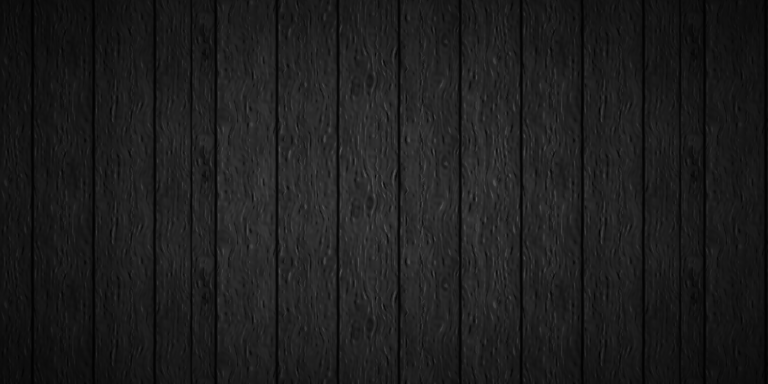
Reproduce this texture procedurally as a Shadertoy shader.

```glsl
// Dark charcoal wooden planks standing upright under a soft central light.
// A tile of eight planks repeats across and down; its grain is wrapped
// value noise, bent around knots, with dark grooves and pale split fibres.

const float PLANK_WIDTH = 0.1591;  // in canvas heights
const float FIRST_SEAM = 0.0846;
const float TILE_HEIGHT = 0.3177;
const float TILE_PLANKS = 8.0;
const float SPLIT_PLANK = 2.0;     // this plank holds an extra narrow seam
const float SPLIT_AT = 0.6;
const vec3 WOOD = vec3(0.192, 0.192, 0.193);

// Knot centres: x in planks, y as a fraction of the tile
const vec2 KNOTS[5] = vec2[5](vec2(2.80, 0.90), vec2(2.83, 0.70),
    vec2(5.30, 0.41), vec2(5.52, 0.48), vec2(6.75, 0.82));

float hash(vec2 p) {
    vec3 q = fract(p.xyx * vec3(0.1031, 0.1030, 0.0973));
    q += dot(q, q.yzx + 33.33);
    return fract((q.x + q.y) * q.z);
}

// Value noise that wraps vertically after a whole number of rows
float noise(vec2 p, float rows) {
    vec2 i = floor(p), f = fract(p);
    f = f * f * (3.0 - 2.0 * f);
    float y0 = mod(i.y, rows), y1 = mod(i.y + 1.0, rows);
    float low = mix(hash(vec2(i.x, y0)), hash(vec2(i.x + 1.0, y0)), f.x);
    float high = mix(hash(vec2(i.x, y1)), hash(vec2(i.x + 1.0, y1)), f.x);
    return mix(low, high, f.y);
}

float line(float d, float halfWidth, float px) {
    return 1.0 - smoothstep(halfWidth - px, halfWidth + px, abs(d));
}

// Long fine fibres with short rough flakes
float bark(vec2 p) {
    return 0.55 * noise(p * vec2(27.0, 11.0), 11.0)
         + 0.45 * noise(p * vec2(22.0, 31.0) + vec2(270.0, 0.0), 31.0);
}

// Returns sideways grain bend, darkness and ring pattern of the knots
vec3 knots(vec2 p, float plank) {
    vec3 sum = vec3(0.0);
    for (int i = 0; i < 5; i++) {
        if (floor(KNOTS[i].x) != plank) continue;
        vec2 d = p - KNOTS[i];
        d.y = 2.0 * (fract(d.y + 0.5) - 0.5);
        float r = length(d / vec2(0.09, 0.17));
        float glow = exp(-r * r * 0.45);
        float core = exp(-r * r * 2.5);
        sum += vec3(-d.x * glow * 0.7, core, sin(r * 9.0) * glow);
    }
    return sum;
}

// Groove with soft shadow and a broken pale lip on its right side
float seam(float d, float halfWidth, float wear, float px) {
    float shade = 1.0 - 0.35 * exp(-abs(d) / 0.006);
    shade *= 1.0 - 0.80 * line(d, halfWidth, px);
    return shade + 0.40 * wear * line(d - halfWidth - 0.004, 0.0015, px);
}

// Thin, nearly straight split: x is a pale fibre, y its dark side
vec2 splitFibre(float x, float v, float plank, float index, float px) {
    float seed = hash(vec2(plank + 17.0, index + 5.0));
    float wander = noise(vec2(seed * 90.0, v * 29.0), 29.0) - 0.5;
    float d = (x - 0.12 - 0.76 * seed - 0.035 * wander) * PLANK_WIDTH;
    float broken = smoothstep(0.4, 0.75, noise(vec2(seed * 60.0 + 9.0, v * 37.0), 37.0));
    return broken * vec2(line(d, 0.0008, px), line(d + 0.004, 0.0015, px));
}

void mainImage(out vec4 fragColor, in vec2 fragCoord) {
    vec2 uv = fragCoord / iResolution.y;
    float px = 1.0 / iResolution.y;

    // Plank and tile coordinates
    float v = uv.y / TILE_HEIGHT;
    float x = (uv.x - FIRST_SEAM) / PLANK_WIDTH;
    x += 0.012 * (noise(vec2(3.0, v * 9.0), 9.0) - 0.5);
    float plank = mod(floor(x), TILE_PLANKS);
    float across = fract(x);
    vec2 tile = vec2(plank + across, fract(v));

    // Bent grain, lit from the side
    vec3 knot = knots(tile, plank);
    float warp = 0.12 * (noise(tile * vec2(4.0, 6.0), 6.0) - 0.5);
    vec2 grain = tile + vec2(warp + knot.x, 0.0);
    float body = bark(grain);
    float relief = bark(grain + vec2(0.020, 0.004)) - body;
    float streak = noise(grain * vec2(13.0, 3.0) + vec2(550.0, 0.0), 3.0);
    float patches = noise(tile * vec2(2.5, 4.0) + vec2(730.0, 0.0), 4.0);
    float tone = 0.97 + 0.95 * relief + 0.35 * (body - 0.5);
    tone += 0.26 * (streak - 0.5) + 0.14 * (patches - 0.5);
    tone += 0.10 * knot.z - 0.40 * knot.y;

    // Sharp glints and pores on the steepest flakes
    tone += 0.35 * smoothstep(0.16, 0.38, relief);
    tone -= 0.25 * smoothstep(0.16, 0.38, -relief);

    // Each board has its own shade
    float narrow = plank == SPLIT_PLANK ? step(SPLIT_AT, across) : 0.0;
    tone *= 0.94 + 0.12 * hash(vec2(plank + 41.0, narrow));

    // Split fibres
    for (float i = 0.0; i < 3.0; i++) {
        vec2 fibre = splitFibre(across, v, plank, i, px);
        tone += 0.60 * fibre.x - 0.30 * fibre.y;
    }

    // Seams between boards
    float wear = smoothstep(0.3, 0.7, noise(vec2(floor(x + 0.5), v * 29.0), 29.0));
    float d = (across - step(0.5, across)) * PLANK_WIDTH;
    tone *= seam(d, 0.0032, wear, px);
    if (plank == SPLIT_PLANK)
        tone *= seam((across - SPLIT_AT) * PLANK_WIDTH, 0.0016, wear, px);

    // Light falling off toward the borders
    vec2 c = 2.0 * fragCoord / iResolution.xy - 1.0;
    float light = exp(-0.85 * c.x * c.x - 0.55 * c.y * c.y);
    fragColor = vec4(WOOD * max(tone, 0.0) * light, 1.0);
}
```
